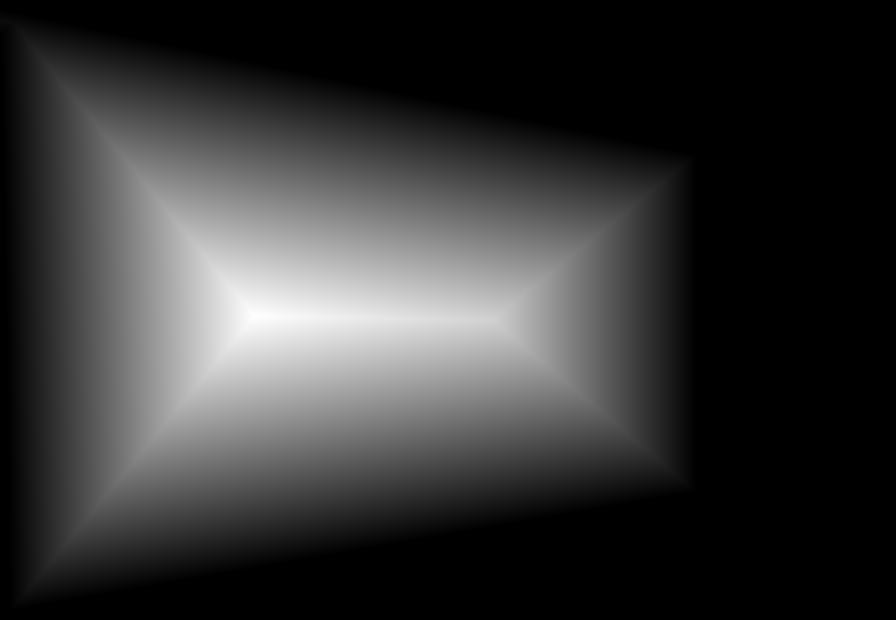
This texture map is drawn by a WebGL 1 fragment shader. Its source:

```glsl
precision highp float;
// A bevelled four-sided distance ramp: a bright hipped ridge fading to black edges.
#define TOP_LEFT vec2(0.0013, 0.681)
#define TOP_RIGHT vec2(0.777, 0.519)
#define LOW_RIGHT vec2(0.777, 0.143)
#define LOW_LEFT vec2(0.012, 0.0105)
#define PEAK_DEPTH 0.277
#define NOTCH_Y 0.652
#define ASPECT 0.6914

uniform vec2 u_resolution;

// Signed distance to the line a-b, positive on its right-hand side.
float insideEdge(vec2 p, vec2 a, vec2 b) {
  vec2 along = normalize(b - a);
  return dot(p - a, vec2(along.y, -along.x));
}

void main() {
  // Canvas units: x spans 0..1, y spans 0..ASPECT.
  vec2 p = gl_FragCoord.xy / u_resolution * vec2(1.0, ASPECT);

  // Distance to each side, walked clockwise.
  float top = insideEdge(p, TOP_LEFT, TOP_RIGHT);
  float right = insideEdge(p, TOP_RIGHT, LOW_RIGHT);
  float bottom = insideEdge(p, LOW_RIGHT, LOW_LEFT);
  float left = insideEdge(p, LOW_LEFT, TOP_LEFT);

  // The upper left corner spills slightly past the left side.
  left = max(left, 0.8 * (p.y - NOTCH_Y));

  // The nearest side sets the height; the creases form by themselves.
  float depth = min(min(top, bottom), min(left, right));
  float shade = clamp(depth / PEAK_DEPTH, 0.0, 1.0);
  gl_FragColor = vec4(vec3(shade), 1.0);
}
```
